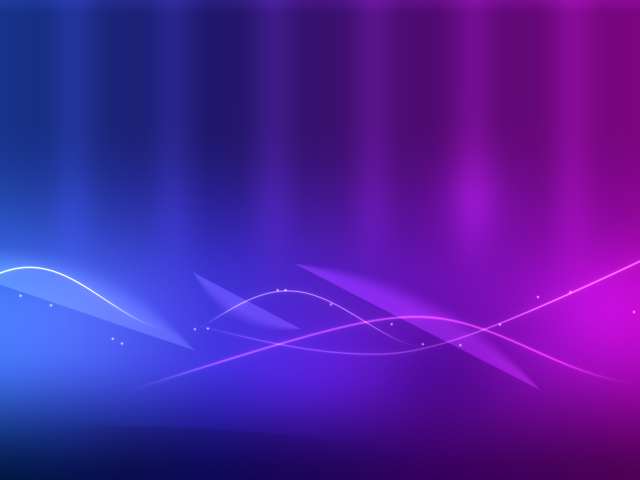
Write a Shadertoy shader that draws this background.

```glsl
// Blue to magenta aurora backdrop with light columns, soft blades, thin waves and sparks.

float hash(float n) {
    n = fract(n * 0.1031);
    n *= n + 33.33;
    return fract(n * (n + n));
}

// Horizontal blend through four evenly spaced colours
vec3 ramp(float x, vec3 a, vec3 b, vec3 c, vec3 d) {
    vec3 k = clamp(x * 3.0 - vec3(0.0, 1.0, 2.0), 0.0, 1.0);
    return a + (b - a) * k.x + (c - b) * k.y + (d - c) * k.z;
}

// Round glow that fades with distance from its centre
float glow(vec2 p, vec2 centre, vec2 size) {
    vec2 q = (p - centre) / size;
    return exp(-dot(q, q));
}

// Leaf with a crisp edge from a to b and a soft bulging far side
float blade(vec2 p, vec2 a, vec2 b, float bulge) {
    vec2 d = b - a;
    float t = clamp(dot(p - a, d) / dot(d, d), 0.0, 1.0);
    float h = dot(p - a, normalize(vec2(-d.y, d.x))) / bulge;
    float top = 4.0 * t * (1.0 - t);
    return smoothstep(0.0, 0.004 / abs(bulge), h)
         * (1.0 - smoothstep(0.35 * top, top + 0.001, h));
}

// Thin line with a faint halo, at a vertical offset dy
float strand(float dy, float width) {
    return exp(-dy * dy / (width * width)) + 0.15 * exp(-abs(dy) / (width * 4.0));
}

// Rounded valley rising with the given slope
float valley(float x, float slope, float bend) {
    return sqrt(x * x * slope * slope + bend * bend) - bend;
}

void mainImage(out vec4 fragColor, in vec2 fragCoord) {
    vec2 uv = fragCoord / iResolution.xy;
    vec2 p = vec2(uv.x * 1.3333, uv.y);

    // Background: dark floor, luminous band, deep upper curtain
    vec3 floorColor = ramp(uv.x, vec3(0.0, 0.09, 0.26), vec3(0.06, 0.03, 0.38),
                           vec3(0.20, 0.0, 0.36), vec3(0.30, 0.0, 0.32));
    vec3 bandColor = ramp(uv.x, vec3(0.22, 0.41, 0.94), vec3(0.23, 0.19, 0.85),
                          vec3(0.42, 0.07, 0.72), vec3(0.64, 0.03, 0.70));
    vec3 curtainColor = ramp(uv.x, vec3(0.09, 0.20, 0.54), vec3(0.12, 0.09, 0.42),
                             vec3(0.31, 0.04, 0.44), vec3(0.48, 0.02, 0.50));
    vec3 color = mix(floorColor, bandColor, smoothstep(-0.02, 0.27, p.y));
    color = mix(color, curtainColor, smoothstep(0.35, 0.75, p.y));

    // Vertical light columns
    vec3 tint = mix(vec3(0.05, 0.06, 0.16), vec3(0.15, 0.03, 0.17), smoothstep(0.1, 0.75, uv.x));
    for (int i = 0; i < 6; i++) {
        float d = (uv.x - 0.115 - 0.156 * float(i)) / 0.034;
        color += tint * exp(-d * d) * smoothstep(0.38, 0.6, p.y) * 0.65;
    }
    color += tint * 0.5 * smoothstep(0.97, 1.0, p.y);

    // Broad glows
    color += vec3(0.10, 0.10, 0.08) * glow(p, vec2(0.14, 0.33), vec2(0.27, 0.14));
    color += vec3(0.17, 0.02, 0.17) * glow(p, vec2(1.26, 0.36), vec2(0.15, 0.12));
    color += vec3(0.10, 0.02, 0.13) * glow(p, vec2(0.99, 0.59), vec2(0.08, 0.10));
    color += vec3(0.04, 0.0, 0.10) * glow(p, vec2(0.64, 0.21), vec2(0.18, 0.10));
    color -= vec3(0.10, 0.02, 0.10) * glow(p, vec2(0.93, 0.23), vec2(0.13, 0.10));

    // Translucent blades
    color += vec3(0.10, 0.12, 0.08) * blade(p, vec2(-0.156, 0.458), vec2(0.408, 0.267), 0.115);
    color += vec3(0.13, 0.11, 0.12) * blade(p, vec2(0.40, 0.436), vec2(0.63, 0.315), -0.055);
    color += vec3(0.17, 0.07, 0.19) * blade(p, vec2(0.608, 0.451), vec2(1.13, 0.183), 0.075);

    // Faint fold across the floor
    float fold = 0.113 - 0.12 * pow(max(p.x - 0.2, 0.0), 2.0);
    color *= 1.0 - 0.12 * smoothstep(0.004, -0.004, p.y - fold)
                 * smoothstep(0.1, 0.3, p.x) * smoothstep(0.9, 0.5, p.x);

    // Flowing waves
    float crestLeft = 0.377 + 0.066 * cos(10.05 * (p.x - 0.061));
    color += vec3(0.55, 0.48, 0.30) * strand(p.y - crestLeft, 0.0018)
           * smoothstep(0.35, 0.16, p.x);

    float sweepX = p.x - 0.781;
    float sweep = 0.262 + valley(sweepX, sweepX < 0.0 ? 0.34 : 0.5, 0.1);
    color += vec3(0.32, 0.24, 0.26) * strand(p.y - sweep, 0.0020)
           * smoothstep(0.36, 0.6, p.x) * mix(0.55, 1.5, smoothstep(0.9, 1.25, p.x));

    float crestMiddle = 0.333 + 0.061 * cos(10.05 * (p.x - 0.599));
    color += vec3(0.36, 0.30, 0.22) * strand(p.y - crestMiddle, 0.0016)
           * smoothstep(0.41, 0.5, p.x) * smoothstep(0.89, 0.72, p.x);

    float archX = p.x - 0.868;
    float arch = 0.340 - (archX < 0.0 ? valley(archX, 0.33, 0.05)
                                      : 0.0694 * (1.0 - cos(6.46 * archX)));
    color += vec3(0.36, 0.16, 0.30) * strand(p.y - arch, 0.0024)
           * smoothstep(0.25, 0.5, p.x) * smoothstep(1.34, 1.1, p.x);

    // Scattered sparks
    for (int i = 0; i < 16; i++) {
        float n = float(i);
        float x = (n + hash(n + 3.0)) / 12.0;
        float y = 0.34 + 0.055 * cos(10.6 * (x - 0.62)) + 0.03 * (hash(n + 41.0) - 0.5);
        color += vec3(0.55, 0.5, 0.4) * glow(p, vec2(x, y), vec2(0.0024));
    }

    fragColor = vec4(clamp(color, 0.0, 1.0), 1.0);
}
```
